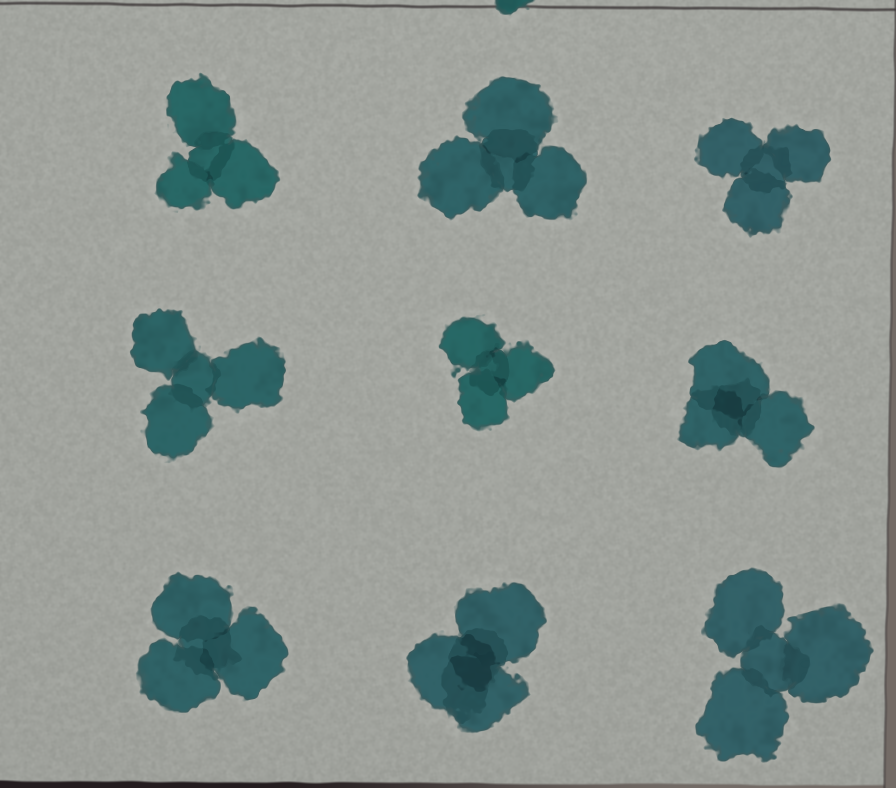
Write a WebGL 2 fragment shader that draws this pattern.

```glsl
#version 300 es
precision highp float;
// Nine teal dabs in a 3 x 3 grid on grainy grey paper. Each dab is a cluster of
// translucent round lobes with noise-torn rims; overlapping lobes deepen the pigment.
// Lengths are in canvas heights.
uniform vec2 u_resolution;
out vec4 fragColor;

const vec3 PAPER = vec3(0.635, 0.645, 0.622);
const vec3 WASH = vec3(0.20, 0.40, 0.41);
const vec3 PIGMENT = vec3(0.15, 0.33, 0.34);
const vec3 DEEP = vec3(0.095, 0.235, 0.25);
const vec3 RIM = vec3(0.27, 0.35, 0.35);
const vec3 SHADOW = vec3(0.14, 0.11, 0.12);
const vec3 BACKING = vec3(0.45, 0.42, 0.40);

const vec2 FIRST_CELL = vec2(0.27, 0.167);
const vec2 PITCH = vec2(0.35, 0.322);

// Per dab, from the lower left: shift x, shift y, lobe radius, heading
const vec4 DAB[9] = vec4[9](
  vec4(-0.009, 0.013, 0.048, 1.85), vec4(-0.016, -0.008, 0.050, 1.08),
  vec4(0.008, -0.005, 0.054, -2.05), vec4(-0.021, 0.029, 0.047, 0.10),
  vec4(0.003, 0.041, 0.034, 2.21), vec4(-0.032, -0.007, 0.043, -0.45),
  vec4(-0.004, -0.010, 0.040, 1.75), vec4(0.024, -0.013, 0.049, 1.50),
  vec4(0.0, -0.025, 0.039, -1.65));
// Per dab: reach of the lobes, width of the cluster relative to its length
const vec2 SPREAD[9] = vec2[9](
  vec2(0.052, 1.0), vec2(0.057, 0.45), vec2(0.078, 0.85),
  vec2(0.064, 0.92), vec2(0.043, 0.77), vec2(0.055, 0.55),
  vec2(0.058, 0.75), vec2(0.052, 1.2), vec2(0.043, 1.2));

float hash(vec2 p) {
  vec3 q = fract(p.xyx * 0.1031);
  q += dot(q, q.yzx + 33.33);
  return fract((q.x + q.y) * q.z);
}

float noise(vec2 p) {
  vec2 i = floor(p), f = fract(p);
  f = f * f * (3.0 - 2.0 * f);
  return mix(mix(hash(i), hash(i + vec2(1, 0)), f.x),
             mix(hash(i + vec2(0, 1)), hash(i + vec2(1, 1)), f.x), f.y);
}

vec2 rotate(vec2 v, float a) {
  return mat2(cos(a), sin(a), -sin(a), cos(a)) * v;
}

// Circle whose outline is torn by three scales of noise
float lobeDistance(vec2 p, vec2 centre, float radius, float seed) {
  vec2 s = p + 10.0 + seed * 3.7;
  float tear = (noise(s * 32.0) - 0.5) * 0.018 + (noise(s * 75.0) - 0.5) * 0.011
             + (noise(s * 170.0) - 0.5) * 0.006;
  return length(p - centre) - radius + tear;
}

// x: distance to the whole cluster, y: number of lobes stacked here
vec2 cluster(vec2 p, vec4 dab, vec2 spread, float seed, float soft) {
  float nearest = 1.0, layers = 0.0;
  for (int k = 0; k < 4; k++) {
    float t = float(k) * 2.0944;
    float core = step(2.5, float(k));
    vec2 arm = spread.x * vec2(cos(t), spread.y * sin(t)) * (1.0 - core);
    float size = mix(mix(0.9, 1.1, hash(vec2(seed, float(k) + 5.0))), 0.75, core);
    float d = lobeDistance(p, rotate(arm, dab.w), dab.z * size, seed + float(k));
    nearest = min(nearest, d);
    layers += smoothstep(soft, -soft, d);
  }
  return vec2(nearest, layers);
}

vec3 paper(vec2 p) {
  float grain = noise(p * 190.0) + 0.7 * noise(rotate(p, 0.6) * 330.0 + 40.0) - 0.85;
  float light = 0.99 + 0.025 * p.y - 0.03 * dot(p - vec2(0.6, 0.5), p - vec2(0.6, 0.5));
  return PAPER * light + 0.035 * grain;
}

// Lays one cluster of paint over the ground colour
vec3 paint(vec3 ground, vec2 p, vec2 shape, float seed, float soft) {
  float mottle = noise(p * 45.0 + seed) + 0.5 * noise(p * 120.0) - 0.75;
  float depth = shape.y + 0.9 * mottle;
  vec3 ink = mix(WASH, PIGMENT, smoothstep(0.7, 1.8, depth));
  ink = mix(ink, DEEP, smoothstep(1.9, 3.3, depth));
  ink *= mix(vec3(1.05, 0.97, 1.02), vec3(0.8, 1.04, 0.99), hash(vec2(seed, 9.0)));
  ink += 0.025 * mottle;
  ink = mix(ink, RIM, 0.6 * smoothstep(-0.007, 0.0, shape.x));
  float halo = smoothstep(0.016, 0.003, shape.x);
  return mix(ground + 0.022 * halo, ink, smoothstep(soft, -soft, shape.x));
}

void main() {
  vec2 p = gl_FragCoord.xy / u_resolution.y;
  float aspect = u_resolution.x / u_resolution.y;
  float soft = max(0.002, 1.0 / u_resolution.y);
  vec3 color = paper(p);

  // Grid of dabs
  vec2 cell = clamp(floor((p - FIRST_CELL) / PITCH + 0.5), 0.0, 2.0);
  int id = int(cell.x + 3.0 * cell.y);
  float seed = float(id) * 7.0 + 1.0;
  vec2 local = p - FIRST_CELL - cell * PITCH - DAB[id].xy;
  color = paint(color, p, cluster(local, DAB[id], SPREAD[id], seed, soft), seed, soft);

  // Paper borders: upper crease, lower shadow, right backing
  float wobble = 0.002 * (noise(p * 30.0) - 0.5);
  float crease = abs(p.y - 0.9955 + 0.0066 * p.x + wobble);
  color = mix(color, SHADOW, 0.65 * smoothstep(0.0015 + soft, 0.0, crease));
  float lower = p.y - 0.009 + 0.005 * p.x + wobble;
  vec3 under = mix(SHADOW, BACKING, smoothstep(0.3, 0.9, p.x));
  color = mix(color, under, smoothstep(soft, -soft, lower));
  float right = p.x - aspect + 0.015 * (1.0 - p.y) + wobble;
  color = mix(color, BACKING, smoothstep(-soft, soft, right));
  color = mix(color, SHADOW, 0.4 * smoothstep(0.003, 0.0, abs(right)));

  // Edge of a further dab above the crease
  float stray = lobeDistance(p, vec2(0.648, 1.005), 0.022, 3.0);
  color = paint(color, p, vec2(stray, 1.5), 3.0, soft);
  fragColor = vec4(color, 1.0);
}
```
